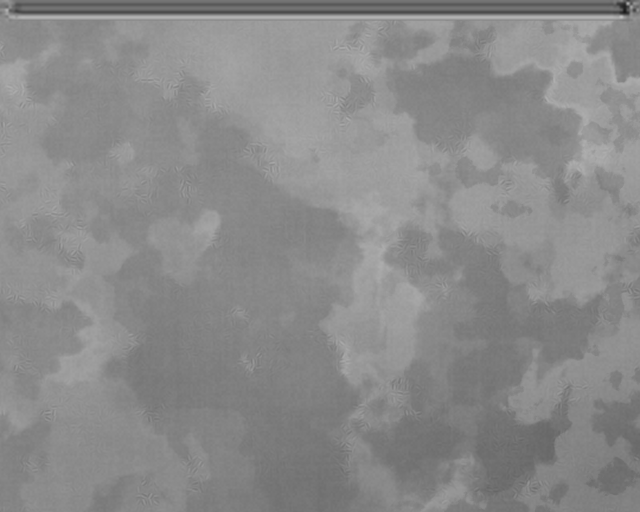
This texture is drawn by a WebGL 2 fragment shader. Its source:

```glsl
#version 300 es
precision highp float;
// Weathered grey sheet: lumpy, cloud-like stains over a pale ground that darkens downward.
// Two stain layers come from fractal noise with scalloped cells, steered by broad lobes;
// fine grain, ripples along the stain edges and a ruled strip at the top finish it.

#define GROUND_LOW 0.560
#define GROUND_HIGH 0.595
#define STAIN_DEPTH 0.036
#define STAIN_DEPTH_RIGHT 0.064
#define STAIN_SCALE 5.6
#define EDGE_SOFTNESS 0.036
#define SCALLOP 0.14
#define CORNER_SHADE 0.065
#define GRAIN 0.024
#define RIPPLE 0.072
#define STRIP_HEIGHT 0.038

uniform vec2 u_resolution;
out vec4 fragColor;

float hash(vec2 p) {
    vec3 q = fract(vec3(p.xyx) * 0.1031);
    q += dot(q, q.yzx + 33.33);
    return fract((q.x + q.y) * q.z);
}

float noise(vec2 p) {
    vec2 i = floor(p), f = fract(p);
    f = f * f * (3.0 - 2.0 * f);
    return mix(mix(hash(i), hash(i + vec2(1, 0)), f.x),
               mix(hash(i + vec2(0, 1)), hash(i + vec2(1, 1)), f.x), f.y);
}

float fbm(vec2 p) {
    float sum = 0.0, amp = 0.5;
    for (int i = 0; i < 6; i++) {
        sum += amp * noise(p);
        p = mat2(1.6, 1.2, -1.2, 1.6) * p + 17.3;
        amp *= 0.52;
    }
    return sum;
}

// Rounded bumps: distance to the nearest jittered cell point
float bumps(vec2 p) {
    vec2 i = floor(p), f = fract(p);
    float nearest = 2.0;
    for (int y = -1; y <= 1; y++)
        for (int x = -1; x <= 1; x++) {
            vec2 c = vec2(x, y);
            vec2 jitter = vec2(hash(i + c), hash(i + c + 57.0));
            nearest = min(nearest, length(c + jitter - f));
        }
    return 0.5 - nearest;
}

// Soft elliptical hill, 1 at its centre
float lobe(vec2 p, vec2 centre, vec2 radius) {
    vec2 d = (p - centre) / radius;
    return exp(-dot(d, d));
}

// Soft ruled line across depth t
float rule(float t, float centre, float width) {
    float d = (t - centre) / width;
    return exp(-d * d);
}

// Positive inside stains, negative on the bare ground
float stainField(vec2 uv, vec2 p) {
    vec2 warp = vec2(fbm(p * 14.0), fbm(p * 14.0 + 41.0)) - 0.5;
    vec2 q = p + 0.035 * warp;
    float field = 1.0 * (fbm(q * STAIN_SCALE + 5.0) - 0.5) - 0.14;
    field += SCALLOP * (bumps(q * 9.0) + 0.6 * bumps(q * 21.0 + 9.0));
    field += 0.27 * lobe(uv, vec2(0.32, 0.38), vec2(0.25, 0.38));
    field += 0.30 * lobe(uv, vec2(0.80, 0.34), vec2(0.12, 0.12));
    field += 0.28 * lobe(uv, vec2(0.70, 0.80), vec2(0.11, 0.12));
    field += 0.24 * lobe(uv, vec2(0.88, 0.05), vec2(0.24, 0.12));
    field += 0.18 * lobe(uv, vec2(0.10, 0.72), vec2(0.14, 0.20));
    return field - 0.16 * lobe(uv, vec2(0.60, 0.35), vec2(0.06, 0.45));
}

// Short fine waves whose direction drifts from cell to cell
float ripples(vec2 p) {
    vec2 cell = floor(p * 80.0), local = fract(p * 80.0) - 0.5;
    float angle = 6.2832 * hash(cell);
    float wave = sin(10.0 * dot(local, vec2(cos(angle), sin(angle))) + 3.0 * angle);
    return wave * hash(cell + 71.0) * smoothstep(0.70, 0.25, length(local));
}

void main() {
    vec2 uv = gl_FragCoord.xy / u_resolution;
    vec2 p = gl_FragCoord.xy / u_resolution.y;
    float field = stainField(uv, p);
    float right = smoothstep(0.2, 0.8, uv.x);

    // Ground with a vertical fade, a pale upper middle and a shaded lower right corner
    float tone = mix(GROUND_LOW, GROUND_HIGH, smoothstep(0.0, 0.9, uv.y));
    tone += 0.08 * (fbm(p * 7.0 + 60.0) - 0.5);
    tone += 0.03 * lobe(uv, vec2(0.68, 0.55), vec2(0.35, 0.45));
    tone -= CORNER_SHADE * lobe(uv, vec2(1.05, -0.05), vec2(0.40, 0.36));
    tone -= 0.025 * lobe(uv, vec2(0.25, 0.05), vec2(0.22, 0.25));

    // Stains: outer body, a second overlapping layer and pale rims in places
    float softness = EDGE_SOFTNESS * (0.5 + 1.6 * noise(p * 5.0 + 23.0));
    float depth = mix(STAIN_DEPTH, STAIN_DEPTH_RIGHT, right);
    float body = smoothstep(-softness, softness, field);
    float second = 0.6 * field - 0.04 + 0.8 * (fbm(p * 8.0 + 37.0) - 0.5);
    float heart = smoothstep(-softness, softness, second);
    tone -= depth * (body + 0.55 * heart);
    float rim = rule(field, -0.055, 0.045);
    tone += 0.045 * rim * smoothstep(0.50, 0.80, noise(p * 7.0 + 90.0));

    // Small scattered spots, mostly on the right
    float spots = smoothstep(0.60, 0.67, fbm(p * 15.0 + 31.0));
    tone -= 0.06 * spots * smoothstep(0.45, 0.75, uv.x) * (1.0 - body);

    // Pale upright vein
    float bend = 0.04 * (fbm(vec2(p.y * 9.0, 3.0)) - 0.5);
    float reach = smoothstep(0.30, 0.38, uv.y) * smoothstep(0.56, 0.50, uv.y);
    tone += 0.04 * reach * rule(uv.x, 0.592 + bend, 0.005);

    // Grain, faint weave and edge ripples
    tone += GRAIN * (noise(p * 230.0) - 0.5);
    tone += 0.010 * (noise(vec2(p.x * 170.0, p.y * 9.0)) - 0.5);
    tone += 0.008 * (noise(vec2(p.x * 9.0, p.y * 170.0)) - 0.5);
    float clumps = smoothstep(0.45, 0.80, noise(p * 21.0 + 8.0));
    tone += RIPPLE * (clumps * (0.15 + 0.6 * rule(field, -0.01, 0.06)) + 0.04) * ripples(p);

    // Ruled strip along the top, broken up at both ends
    float t = 1.0 - uv.y;
    float strip = 0.46 - 0.11 * rule(t, 0.009, 0.004) - 0.17 * rule(t, 0.024, 0.004)
                + 0.24 * rule(t, 0.034, 0.005);
    float span = smoothstep(0.012, 0.03, uv.x) * smoothstep(0.985, 0.965, uv.x);
    float inside = smoothstep(STRIP_HEIGHT + 0.004, STRIP_HEIGHT, t);
    tone = mix(tone, strip, inside * mix(0.25, 1.0, span));
    float ends = lobe(uv, vec2(0.98, 0.985), vec2(0.014, 0.018))
               + 0.5 * lobe(uv, vec2(0.015, 0.98), vec2(0.014, 0.018));
    tone += ends * (0.9 * noise(p * 150.0) - 0.5);

    fragColor = vec4(vec3(clamp(tone, 0.0, 1.0)), 1.0);
}
```
